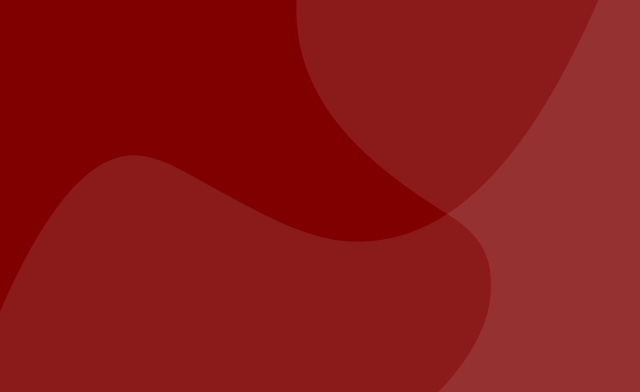
Reproduce this background procedurally as a Shadertoy shader.

```glsl
const vec3 MAROON = vec3(0.502, 0.0, 0.0);
const vec3 VEIL = vec3(0.87);
const float VEIL_ALPHA = 0.117;

// Cubic through two knots; each knot is (position, value, slope).
float hermite(float x, vec3 a, vec3 b) {
    float span = b.x - a.x;
    float t = (x - a.x) / span;
    float s = 1.0 - t;
    return a.y * s * s * (1.0 + 2.0 * t) + b.y * t * t * (3.0 - 2.0 * t)
         + span * t * s * (a.z * s - b.z * t);
}

// Smooth curve through five knots.
float spline(float x, vec3 a, vec3 b, vec3 c, vec3 d, vec3 e) {
    if (x < b.x) return hermite(x, a, b);
    if (x < c.x) return hermite(x, b, c);
    if (x < d.x) return hermite(x, c, d);
    return hermite(x, d, e);
}

// Antialiased coverage of the positive side of a field.
float coverage(float field) {
    float pixel = length(vec2(dFdx(field), dFdy(field)));
    return clamp(0.5 + field / max(pixel, 1e-5), 0.0, 1.0);
}

vec3 layVeil(vec3 base, float mask) {
    return mix(base, VEIL, VEIL_ALPHA * mask);
}

void mainImage(out vec4 fragColor, in vec2 fragCoord) {
    vec2 uv = fragCoord / iResolution.xy;

    // Height of the rolling wave along the canvas
    float waveHeight = spline(uv.x,
        vec3(0.0, 0.2055, 3.74),
        vec3(0.2083, 0.6038, 0.0),
        vec3(0.3333, 0.5212, -0.879),
        vec3(0.5573, 0.3835, 0.0),
        vec3(0.9349, 1.0, 3.75));

    // Left boundary of the side sweep, from bottom to top
    float sweepEdge = spline(uv.y,
        vec3(0.0, 0.685, 0.584),
        vec3(0.269, 0.767, 0.0),
        vec3(0.4534, 0.6995, -0.99),
        vec3(0.6674, 0.5365, -0.52),
        vec3(1.0, 0.4635, 0.03));

    // Translucent layers over the flat ground
    vec3 color = layVeil(MAROON, coverage(waveHeight - uv.y));
    color = layVeil(color, coverage(uv.x - sweepEdge));
    fragColor = vec4(color, 1.0);
}
```
